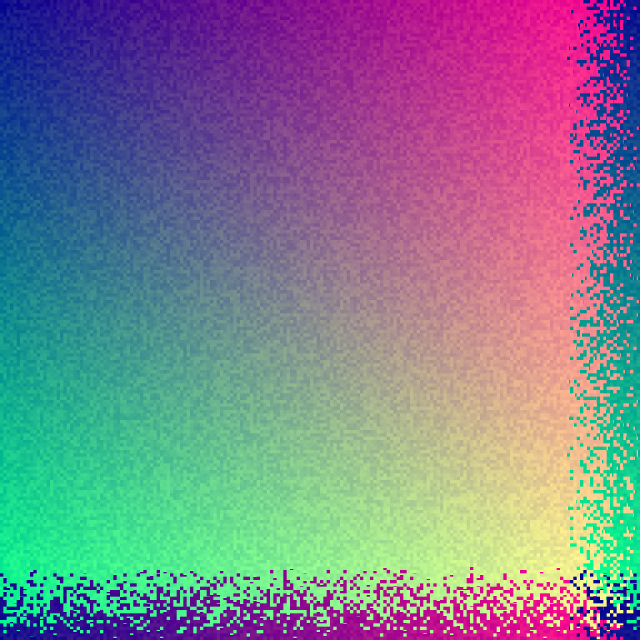
A Shadertoy shader for this background:

```glsl
// Random value in 0..1 for each grid cell
float cellHash(vec2 cell) {
    vec3 p = fract(cell.xyx * vec3(0.1031, 0.1030, 0.0973));
    p += dot(p, p.yzx + 33.33);
    return fract((p.x + p.y) * p.z);
}

// Red grows to the right and green grows downward; both wrap past one
vec3 wrappedGradient(vec2 ramp, float grain) {
    return vec3(fract(ramp + 0.115 * grain), 0.56);
}

void mainImage(out vec4 fragColor, in vec2 fragCoord) {
    vec2 uv = fragCoord / iResolution.xy;
    vec2 ramp = vec2(uv.x, 1.0 - uv.y);

    // Grain grid, with cell borders softened over one pixel
    vec2 grid = ramp * 192.0;
    vec2 pixel = 192.0 / iResolution.xy;
    vec2 corner = floor(grid - 0.5);
    vec2 blend = clamp((grid - corner - 1.0) / pixel + 0.5, 0.0, 1.0);

    // Mix the four nearest cells
    vec3 color = vec3(0.0);
    for (int j = 0; j < 2; j++) {
        for (int i = 0; i < 2; i++) {
            vec2 offset = vec2(i, j);
            vec2 weight = mix(1.0 - blend, blend, offset);
            float grain = cellHash(corner + offset + 7.0);
            color += weight.x * weight.y * wrappedGradient(ramp, grain);
        }
    }

    fragColor = vec4(color, 1.0);
}
```
